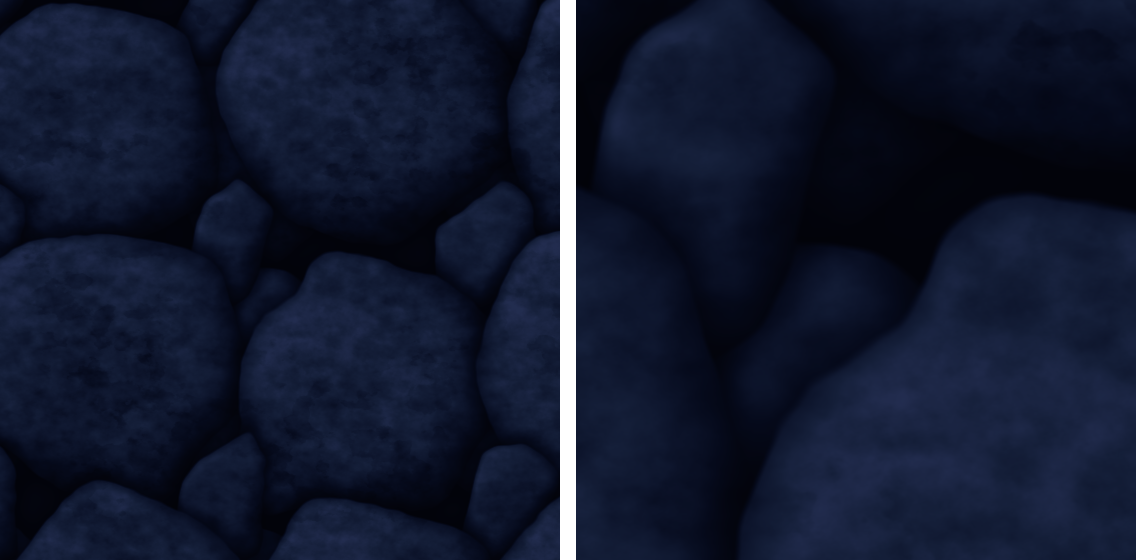
Left, the full canvas; right, a detail of the centre.
Reproduce this texture procedurally as a Shadertoy shader.

```glsl
// Night-blue boulders packed in a tight wall, painted softly from the top row down.
// Each stone is a smooth maximum of random half planes, lit from the upper left and
// fading to black below; layered noise mottles it and a tone ramp colours it.

#define PITCH vec2(0.47, 0.455)
#define ORIGIN vec2(0.19, 0.33)
#define BOULDER_SIZE vec2(0.250, 0.242)
#define PEBBLE_SIZE vec2(0.074, 0.125)
#define LIGHT_DIR vec2(-0.55, 0.835)
#define EDGE_SOFTNESS 0.0025
#define SHADOW_REACH 0.04
#define BLACK_GAP vec3(0.008, 0.010, 0.035)
#define DEEP_BLUE vec3(0.020, 0.038, 0.106)
#define MID_BLUE vec3(0.050, 0.080, 0.170)
#define SLATE_BLUE vec3(0.080, 0.120, 0.222)
#define PALE_BLUE vec3(0.122, 0.162, 0.290)

float hash(vec2 p) {
    return fract(sin(dot(p, vec2(127.1, 311.7))) * 43758.5453);
}

float noise(vec2 p) {
    vec2 i = floor(p), f = fract(p);
    f = f * f * (3.0 - 2.0 * f);
    return mix(mix(hash(i), hash(i + vec2(1, 0)), f.x),
               mix(hash(i + vec2(0, 1)), hash(i + vec2(1, 1)), f.x), f.y);
}

float fbm(vec2 p) {
    float sum = 0.0, amp = 0.5;
    for (int i = 0; i < 5; i++) {
        sum += amp * noise(p);
        p = mat2(0.8, 0.6, -0.6, 0.8) * p * 2.03 + 7.3;
        amp *= 0.5;
    }
    return sum;
}

vec2 rotate(vec2 p, float a) {
    float c = cos(a), s = sin(a);
    return vec2(c * p.x + s * p.y, c * p.y - s * p.x);
}

// Rounded polygon: six random half planes around an ellipse
float stoneDistance(vec2 p, vec2 size, vec2 id) {
    float sharpness = 11.0 / size.x;
    float sum = 0.0;
    for (int k = 0; k < 6; k++) {
        vec2 key = id + float(k) * vec2(3.7, 1.9);
        float a = 6.2832 * (float(k) + 0.55 * hash(key)) / 6.0;
        vec2 dir = vec2(cos(a), sin(a));
        float reach = length(size * dir) * mix(0.9, 1.1, hash(key + 5.1));
        sum += exp(sharpness * (dot(p, dir) - reach));
    }
    return log(sum) / sharpness;
}

// Lays one stone over the tone, with a soft contact shadow around it
void addStone(inout float tone, vec2 p, vec2 size, float tilt, vec2 id, float base, float mottle) {
    float d = stoneDistance(rotate(p, tilt), size, id);
    float depth = max(-d, 0.0);
    float scale = size.x / BOULDER_SIZE.x;
    float facing = 0.5 + 0.5 * dot(p / (length(p) + 0.001), LIGHT_DIR);
    float fade = mix(0.125, 0.016, facing) * sqrt(scale);
    float body = smoothstep(-fade * mix(0.3, 0.9, facing), fade, depth);
    float rim = smoothstep(0.45, 0.95, facing) * exp(-depth / (0.09 * scale));
    float glint = 0.35 * facing * exp(-depth / 0.006);
    float slope = 0.3 * dot(p, LIGHT_DIR) / size.y;
    float shade = body * (base + slope + 0.95 * rim + glint + mottle);
    tone *= mix(0.2, 1.0, smoothstep(-0.01, SHADOW_REACH, d));
    tone = mix(tone, shade, smoothstep(EDGE_SOFTNESS, -EDGE_SOFTNESS, d));
}

vec3 toneColor(float t) {
    vec3 c = mix(BLACK_GAP, DEEP_BLUE, clamp(t, 0.0, 1.0));
    c = mix(c, MID_BLUE, clamp(t - 1.0, 0.0, 1.0));
    c = mix(c, SLATE_BLUE, clamp(t - 2.0, 0.0, 1.0));
    return mix(c, PALE_BLUE, clamp(t - 3.0, 0.0, 1.3));
}

void mainImage(out vec4 fragColor, in vec2 fragCoord) {
    vec2 uv = fragCoord / iResolution.y;

    // Cloudy blotches, fine grain and dark worn flecks
    float cloud = fbm(uv * vec2(8.0, 10.0) + 3.0);
    float grain = fbm(uv * vec2(42.0, 54.0));
    float patches = smoothstep(0.35, 0.6, noise(uv * 8.0));
    float worn = smoothstep(0.5, 0.6, fbm(uv * vec2(28.0, 36.0) + 11.0)) * patches;
    float mottle = 2.1 * (cloud - 0.48) + 2.3 * (grain - 0.48) - 0.55 * (worn - 0.2);

    // Slightly uneven outlines
    vec2 q = uv + 0.024 * (vec2(noise(uv * 11.0), noise(uv * 11.0 + 40.0)) - 0.5);
    q += 0.005 * (vec2(noise(uv * 45.0), noise(uv * 45.0 + 70.0)) - 0.5);

    // Rows from top to bottom: buried stones, pebbles, then boulders
    float tone = 0.3;
    int lastColumn = int(ceil(iResolution.x / iResolution.y / PITCH.x));
    for (int row = 2; row >= -1; row--) {
        for (int layer = 0; layer < 3; layer++) {
            for (int col = -1; col <= lastColumn; col++) {
                vec2 cell = vec2(col, row);
                vec2 id = cell + float(layer) * 17.0 + 2.0;
                vec2 jitter = vec2(hash(id + 0.3), hash(id + 0.7)) - 0.5;
                vec2 p = q - ORIGIN - cell * PITCH - jitter * 0.05;
                if (layer == 0) {
                    addStone(tone, p - vec2(0.24, -0.03), vec2(0.16, 0.21), jitter.x, id, 2.2, mottle);
                } else if (layer == 1) {
                    addStone(tone, p - vec2(0.23, 0.21), PEBBLE_SIZE, -0.45 + 0.3 * jitter.y, id, 2.2, 0.8 * mottle);
                } else {
                    vec2 size = BOULDER_SIZE * (1.0 + vec2(0.2, 0.08) * jitter.yx);
                    addStone(tone, p, size, 0.3 * jitter.x, id, 2.4, mottle);
                }
            }
        }
    }

    fragColor = vec4(toneColor(tone), 1.0);
}
```
